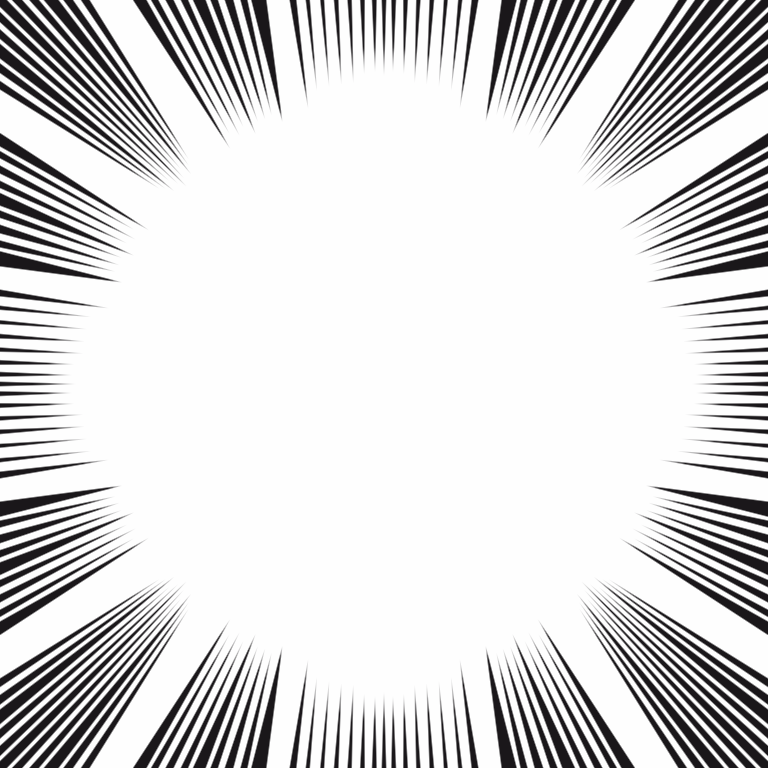
This background is drawn by a three.js fragment shader. Its source:

```glsl
varying vec2 vUv;

const vec3 PAPER = vec3(0.995);
const vec3 INK = vec3(0.10, 0.09, 0.10);
const float SOFTNESS = 0.002;      // edge blur in canvas units
const float LENGTH_JITTER = 0.010;
const float WIDTH_JITTER = 0.25;
const float BOLD_REACH = 0.012;    // how much closer bold rays come
const int MAX_RAYS = 9;

// Ranges run from the first ray of a fan to the last
const vec2 SIDE_OUTER = vec2(0.0, 0.1185);
const vec2 SIDE_ANGLE = vec2(0.0, 15.4);
const vec2 SIDE_RADIUS = vec2(0.406, 0.384);
const vec2 SIDE_WIDTH = vec2(0.0027, 0.0048);    // thin, bold

const vec2 MIDDLE_OUTER = vec2(0.163, 0.318);
const vec2 MIDDLE_ANGLE = vec2(21.2, 33.2);
const vec2 MIDDLE_RADIUS = vec2(0.378, 0.378);
const vec2 MIDDLE_WIDTH = vec2(0.0050, 0.0090);

const vec2 CORNER_OUTER = vec2(0.389, 0.5);
const vec2 CORNER_ANGLE = vec2(41.0, 45.0);
const vec2 CORNER_RADIUS = vec2(0.388, 0.376);
const vec2 CORNER_WIDTH = vec2(0.0060, 0.0095);

float hash(float n) {
  n = fract(n * 0.1031);
  n *= n + 33.33;
  n *= n + n;
  return fract(n);
}

// Wedge that grows from a point at the tip to its full width at x = 0.5
float ray(vec2 p, vec2 tip, float outerY, float halfWidth) {
  float along = (p.x - tip.x) / (0.5 - tip.x);
  float slope = (outerY - tip.y) / (0.5 - tip.x);
  float thickness = halfWidth * max(along, 0.0);
  float offset = abs(p.y - mix(tip.y, outerY, along));
  float d = (offset - thickness) / sqrt(1.0 + slope * slope);
  float coverage = clamp(0.5 - d / SOFTNESS, 0.0, 1.0);
  return coverage * min(1.0, 2.0 * thickness / SOFTNESS);
}

// Group of rays; every stride-th one, counted from the last, is bold
float fan(vec2 p, vec2 outer, vec2 angle, vec2 radius, vec2 width,
          float count, float stride, float spread) {
  float ink = 0.0;
  for (int i = 0; i < MAX_RAYS; i++) {
    float index = float(i);
    if (index >= count) break;
    float share = pow(index / (count - 1.0), spread);
    float bold = 1.0 - step(0.5, mod(count - 1.0 - index, stride));
    float seed = index + 17.0 * count;
    float lengthShift = (hash(seed) - 0.5) * LENGTH_JITTER * (1.0 - bold);
    float widthScale = 1.0 + (hash(seed + 5.0) - 0.5) * WIDTH_JITTER;
    float tipAngle = radians(mix(angle.x, angle.y, share));
    float tipRadius = mix(radius.x, radius.y, share) - BOLD_REACH * bold + lengthShift;
    vec2 tip = tipRadius * vec2(cos(tipAngle), sin(tipAngle));
    float halfWidth = mix(width.x, width.y, bold) * widthScale;
    ink = max(ink, ray(p, tip, mix(outer.x, outer.y, share), halfWidth));
  }
  return ink;
}

void main() {
  // Fold the square into one eighth, from the side axis to the diagonal
  vec2 p = abs(vUv - 0.5);
  p = vec2(max(p.x, p.y), min(p.x, p.y));

  float side = fan(p, SIDE_OUTER, SIDE_ANGLE, SIDE_RADIUS, SIDE_WIDTH, 8.0, 8.0, 1.15);
  float middle = fan(p, MIDDLE_OUTER, MIDDLE_ANGLE, MIDDLE_RADIUS, MIDDLE_WIDTH, 9.0, 4.0, 1.0);
  float corner = fan(p, CORNER_OUTER, CORNER_ANGLE, CORNER_RADIUS, CORNER_WIDTH, 6.0, 3.0, 1.0);

  float ink = max(side, max(middle, corner));
  gl_FragColor = vec4(mix(PAPER, INK, ink), 1.0);
}
```
